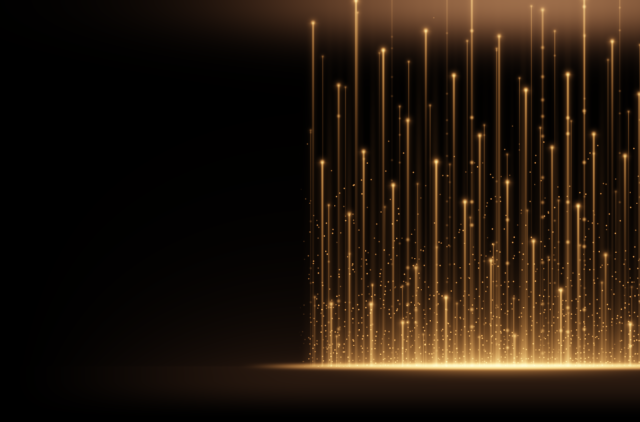
A Shadertoy shader for this background:

```glsl
// Golden light beams rising from a glowing floor line in a dark, warm space.
// Emission is summed from ambient gradients, looped beams with beads, scattered
// sparks and floor haze, then an exponential curve turns it into colour.

const float ASPECT = 1.515;            // layout width in canvas heights
const float FLOOR_Y = 0.132;
const float FLOOR_CENTRE = 1.18;
const float FIELD_LEFT = 0.725;        // beams fill from here to the right edge
const float FIELD_WIDTH = 0.80;
const int BRIGHT_BEAMS = 38;
const int FAINT_BEAMS = 50;
const float BRIGHT_WIDTH = 0.0025;
const float FAINT_WIDTH = 0.0017;
const float BEAD_SPACING = 0.05;
const vec3 GOLD = vec3(1.0, 0.58, 0.25);
const vec3 BROWN = vec3(1.0, 0.59, 0.36);

float hash(vec2 p) {
    vec3 q = fract(vec3(p.xyx) * 0.1031);
    q += dot(q, q.yzx + 33.33);
    return fract((q.x + q.y) * q.z);
}

// One-dimensional gradient noise, roughly -0.5 to 0.5
float gradientNoise(float x) {
    float cell = floor(x), t = x - cell;
    float a = (hash(vec2(cell, 7.0)) * 2.0 - 1.0) * t;
    float b = (hash(vec2(cell + 1.0, 7.0)) * 2.0 - 1.0) * (t - 1.0);
    return mix(a, b, t * t * t * (t * (t * 6.0 - 15.0) + 10.0));
}

float bell(float x, float width) {
    x /= width;
    return exp(-x * x);
}

// Fading trails below round heads; some carry strings of beads
float beams(vec2 p, int count, float width, float seed, float pixel) {
    float light = 0.0;
    float core = max(width, 0.7 * pixel);
    float height = p.y - FLOOR_Y;
    for (int i = 0; i < count; i++) {
        float id = float(i);
        float jitter = hash(vec2(id, seed));
        float x = FIELD_LEFT + FIELD_WIDTH * (id + 0.15 + 0.7 * jitter) / float(count);
        float dx = p.x - x;
        if (abs(dx) > 0.035) continue;
        float level = fract(id * 0.618 + seed * 0.37 + 0.12 * jitter);
        float head = FLOOR_Y + mix(0.07, 0.95, level);
        float drop = head - p.y;
        float power = mix(0.55, 1.2, hash(vec2(id, seed + 3.0)));
        float reach = mix(0.10, 0.27, hash(vec2(id, seed + 5.0)));
        float body = smoothstep(-pixel, pixel, drop);
        float trail = body * (exp(-max(drop, 0.0) / reach) + 0.22 * exp(-height / 0.2));
        float profile = bell(dx, core) + 0.15 * bell(dx, core * 4.0);
        light += power * trail * profile;

        float headDistance = length(vec2(dx, drop));
        light += power * (1.4 * bell(headDistance, core * 1.7)
                        + 0.3 * bell(headDistance, core * 4.0));

        if (hash(vec2(id, seed + 9.0)) > 0.6) {
            float row = floor(p.y / BEAD_SPACING);
            float chance = hash(vec2(row, id + seed * 13.0));
            float beadY = (row + 0.25 + 0.5 * fract(chance * 17.0)) * BEAD_SPACING;
            float bead = bell(length(vec2(dx, p.y - beadY)), core * 1.5);
            light += bead * body * step(0.5, chance) * power;
        }
    }
    return light;
}

// One dot at most per grid cell, denser toward the floor
float sparks(vec2 p, float cells, float seed, float pixel) {
    vec2 grid = p * cells, cell = floor(grid);
    float chance = hash(cell + seed);
    vec2 offset = vec2(hash(cell + seed + 17.0), hash(cell + seed + 41.0));
    float height = max((cell.y + 0.5) / cells - FLOOR_Y, 0.0);
    float density = 0.65 * exp(-height / 0.17) * (1.0 - smoothstep(0.45, 0.65, height));
    float distanceToDot = length(grid - cell - 0.2 - 0.6 * offset) / cells;
    float dot = bell(distanceToDot, max(0.0018, 0.6 * pixel));
    return dot * step(chance, density) * mix(0.3, 1.3, fract(chance * 57.0));
}

void mainImage(out vec4 fragColor, in vec2 fragCoord) {
    vec2 p = fragCoord / iResolution.xy * vec2(ASPECT, 1.0);
    float pixel = 1.0 / iResolution.y;
    float height = p.y - FLOOR_Y;
    float rise = max(height, 0.0);
    float above = smoothstep(-0.003, 0.003, height);
    float field = smoothstep(FIELD_LEFT - 0.02, FIELD_LEFT + 0.08, p.x);

    // Ambient ceiling glow, rear wall and floor
    float ambient = 0.95 * bell(1.0 - p.y, 0.09) * bell(p.x - 1.25, 0.55);
    float wall = 0.14 * exp(-rise / 0.14) * above;
    float ground = 0.17 * smoothstep(0.005, 0.10, p.y) * (1.0 - above);
    ambient += (wall + ground) * smoothstep(0.0, 0.75, p.x);

    // Broad amber columns and haze above the floor
    float streak = smoothstep(-0.1, 0.4, gradientNoise(p.x * 48.0));
    float columns = 0.20 * streak * bell(p.y - 0.42, 0.32);
    float centre = bell(p.x - FLOOR_CENTRE, 0.38);
    float haze = (1.6 * exp(-rise / 0.05) + 0.42 * exp(-rise / 0.13))
               * (0.15 + 0.85 * centre) * (0.7 + 0.5 * streak);
    float light = (columns + haze) * field * above;

    // Beams and sparks
    light += above * 1.25 * beams(p, BRIGHT_BEAMS, BRIGHT_WIDTH, 2.0, pixel);
    light += above * 0.40 * beams(p, FAINT_BEAMS, FAINT_WIDTH, 31.0, pixel);
    float dots = sparks(p, 58.0, 5.0, pixel) + sparks(p, 95.0, 73.0, pixel);
    light += above * dots * smoothstep(FIELD_LEFT - 0.02, FIELD_LEFT + 0.03, p.x);

    // Tapered floor line with a shallow glow beneath
    float taper = smoothstep(0.56, 0.82, p.x);
    light += bell(height, 0.006) * taper * (0.65 + 3.6 * centre);
    light += 0.7 * bell(height, 0.02) * bell(p.x - FLOOR_CENTRE, 0.28);

    vec3 emission = light * GOLD + ambient * BROWN;
    fragColor = vec4(1.0 - exp(-emission), 1.0);
}
```
